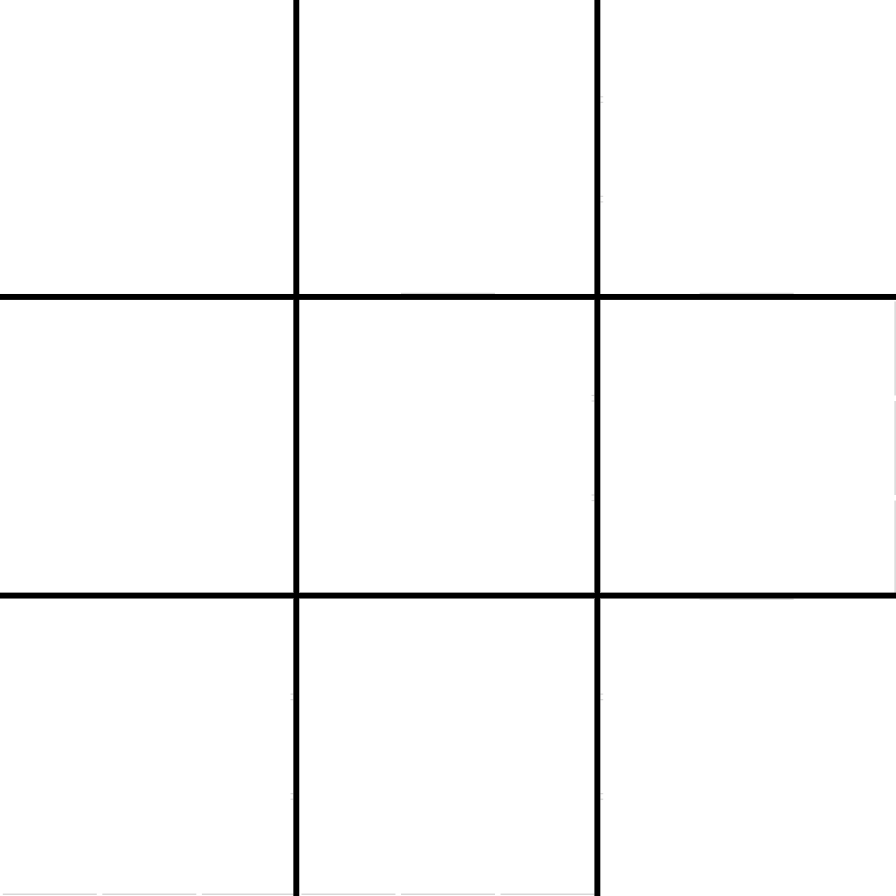
Write a WebGL 2 fragment shader that draws this pattern.

```glsl
#version 300 es
precision highp float;
// Three by three white grid with bold black rules and faint grey residue marks.

uniform vec2 u_resolution;
out vec4 outColor;

const float CELLS = 3.0;
const float MARKS = 9.0;                         // residue breaks fall on ninths
const vec2 LINE_PITCH = vec2(0.3360, 0.3333);
const vec2 LINE_START = vec2(-0.0053, 0.0020);
const float LINE_HALF = 0.0033;
const float HAIR_HALF = 0.00065;                 // half width of residue hairlines
const float TICK_GAP = 0.0031;                   // half distance between paired ticks
const float TICK_HALF = 0.0016;                  // half length of a tick
const vec2 EDGE_POS = vec2(0.9990, 0.0020);      // right and bottom residue
const vec3 PAPER = vec3(1.0);
const vec3 INK = vec3(0.0);
const vec3 RESIDUE = vec3(0.80);
const float TICK_STRENGTH = 0.75;
const float FRINGE_STRENGTH = 0.85;

// Coverage of a band around zero, smoothed over one pixel.
float band(float dist, float halfWidth, float pixel) {
    return clamp((halfWidth - abs(dist)) / pixel + 0.5, 0.0, 1.0)
         * min(1.0, 2.0 * halfWidth / pixel);
}

// Signed distance to the nearest ninth of the canvas.
float ninthDistance(float t) {
    return t - round(t * MARKS) / MARKS;
}

// One inside a hairline run, zero in the small breaks at the ninths.
float brokenRun(float t, float pixel) {
    return 1.0 - band(ninthDistance(t), TICK_GAP, pixel);
}

void main() {
    vec2 p = gl_FragCoord.xy / u_resolution;
    vec2 pixel = 1.0 / u_resolution;
    vec2 cell = floor(p * CELLS);

    // Nearest interior rule on each axis.
    vec2 index = clamp(round((p - LINE_START) / LINE_PITCH), 1.0, CELLS - 1.0);
    vec2 offset = p - LINE_START - index * LINE_PITCH;

    // Paired ticks beside vertical rules, changing side from row to row.
    float side = mod(cell.y + index.x, 2.0) < 0.5 ? 1.0 : -1.0;
    float ninth = round(p.y * MARKS);
    float inner = step(0.5, mod(ninth, CELLS));
    float hasTicks = max(step(cell.y, 0.5), step(1.5, index.x));
    float tick = band(abs(ninthDistance(p.y)) - TICK_GAP, HAIR_HALF, pixel.y)
               * band(offset.x - side * (LINE_HALF + TICK_HALF), TICK_HALF, pixel.x)
               * inner * hasTicks * TICK_STRENGTH;

    // Short fringe beside horizontal rules, in the middle of some cells.
    float outward = index.y > 1.5 ? 1.0 : -1.0;
    float middle = step(abs(fract(p.x * CELLS) - 0.5), 0.5 / CELLS);
    float fringe = band(offset.y - outward * (LINE_HALF + HAIR_HALF), HAIR_HALF, pixel.y)
                 * middle * step(2.5, cell.x + index.y)
                 * brokenRun(p.x, pixel.x) * FRINGE_STRENGTH;

    // Broken hairlines along the bottom and right edges.
    float bottom = band(p.y - EDGE_POS.y, HAIR_HALF, pixel.y)
                 * step(cell.x, 1.5) * brokenRun(p.x, pixel.x);
    float right = band(p.x - EDGE_POS.x, HAIR_HALF, pixel.x)
                * step(abs(cell.y - 1.0), 0.5) * brokenRun(p.y, pixel.y);

    // Composite residue under the rules.
    float residue = max(max(tick, fringe), max(bottom, right));
    float rule = max(band(offset.x, LINE_HALF, pixel.x), band(offset.y, LINE_HALF, pixel.y));
    vec3 color = mix(PAPER, RESIDUE, residue);
    outColor = vec4(mix(color, INK, rule), 1.0);
}
```
